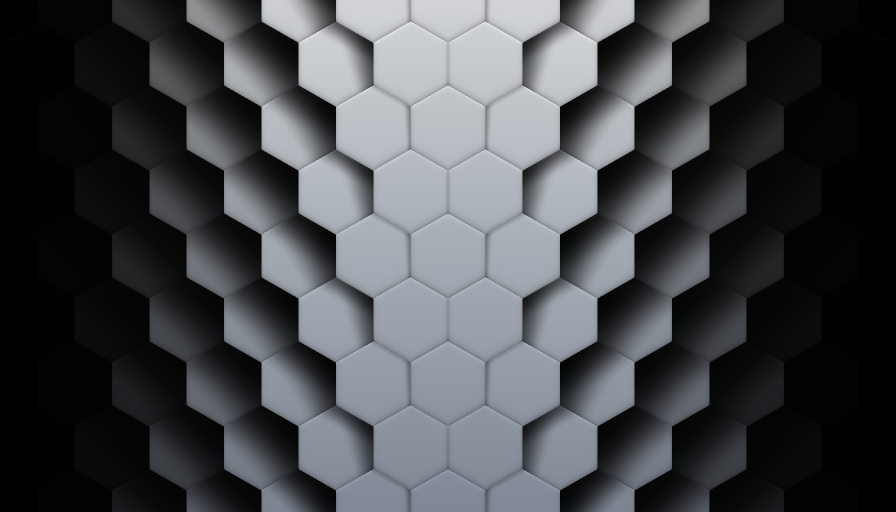
Give the GLSL for this background, as a Shadertoy shader.

```glsl
// A wall of stepped hexagonal tiles, bright down the middle and sinking into black
// on both sides. Each tile is found on a hex lattice, mirrored about the centre
// line, then shaded by its column: slanting shadows, seams and pale rims.

const float TILES_ACROSS = 12.0;
const float ROW_STRETCH = 1.011;
const vec2 LATTICE = vec2(1.0, 1.7320508);
const vec2 SLANT = vec2(0.5, 0.8660254);

const vec3 TOP_SILVER = vec3(0.82, 0.83, 0.84);
const vec3 MID_STEEL = vec3(0.645, 0.672, 0.705);
const vec3 LOW_SLATE = vec3(0.50, 0.53, 0.58);

// Centre of the unit-wide, pointy-top hexagon that holds p
vec2 tileCentre(vec2 p) {
    vec2 even = floor(p / LATTICE + 0.5) * LATTICE;
    vec2 odd = (floor(p / LATTICE) + 0.5) * LATTICE;
    vec2 toEven = p - even;
    vec2 toOdd = p - odd;
    return dot(toEven, toEven) < dot(toOdd, toOdd) ? even : odd;
}

// Vertical metal gradient, h from 0 at the bottom to 1 at the top
vec3 metal(float h) {
    vec3 lower = mix(LOW_SLATE, MID_STEEL, clamp(h * 2.0, 0.0, 1.0));
    return mix(lower, TOP_SILVER, clamp(h * 2.0 - 1.0, 0.0, 1.0));
}

// Light left at distance d from an edge that casts a shadow
float shadowLight(float d, float reach, float depth) {
    return 1.0 - depth * (1.0 - smoothstep(-0.02, max(reach, 0.06), d));
}

// Shadow falling from the upper inner corner; q.x points away from the middle
float innerShadow(vec2 q, float column) {
    float reach = 1.05 * smoothstep(0.6, 2.8, column);
    float depth = smoothstep(0.3, 2.1, column);
    float side = 0.5 + q.x;
    float upper = 0.5 - dot(q, vec2(-SLANT.x, SLANT.y));
    float lean = 1.0 + 0.9 * q.y;
    return shadowLight(side, reach * lean, depth * min(1.0, 0.88 + 0.5 * q.y))
         * shadowLight(upper, reach * 0.75, depth * 0.85);
}

// Fine edge shading: dark seams below and beside, a pale rim above
float edgeShade(vec2 q) {
    float across = abs(q.x);
    float side = 0.5 - across;
    float upper = 0.5 - dot(vec2(across, q.y), SLANT);
    float lower = 0.5 - dot(vec2(across, -q.y), SLANT);
    float seam = 0.27 * exp(-lower / 0.035) + 0.16 * exp(-side / 0.02);
    float rim = 0.17 * exp(-upper / 0.018);
    return 1.0 - seam + rim;
}

vec3 tileColour(vec2 p, float height) {
    vec2 centre = tileCentre(p);
    vec2 q = p - centre;
    q.x *= centre.x < 0.0 ? -1.0 : 1.0;
    float column = abs(centre.x);
    float falloff = exp(-pow(column / 3.6, 5.0));
    float ambient = 0.03 * (1.0 - smoothstep(4.0, 6.2, column));
    float light = falloff * innerShadow(q, column) + ambient * smoothstep(0.5, 2.0, column);
    return metal(height) * light * edgeShade(q);
}

void mainImage(out vec4 fragColor, in vec2 fragCoord) {
    vec3 colour = vec3(0.0);
    // Four samples per pixel smooth the tile edges
    for (int i = 0; i < 4; i++) {
        vec2 offset = vec2(float(i % 2), float(i / 2)) * 0.5 - 0.25;
        vec2 coord = fragCoord + offset;
        vec2 p = (coord - 0.5 * iResolution.xy) / iResolution.x * TILES_ACROSS;
        p.y *= ROW_STRETCH;
        colour += tileColour(p, coord.y / iResolution.y);
    }
    fragColor = vec4(colour * 0.25, 1.0);
}
```
